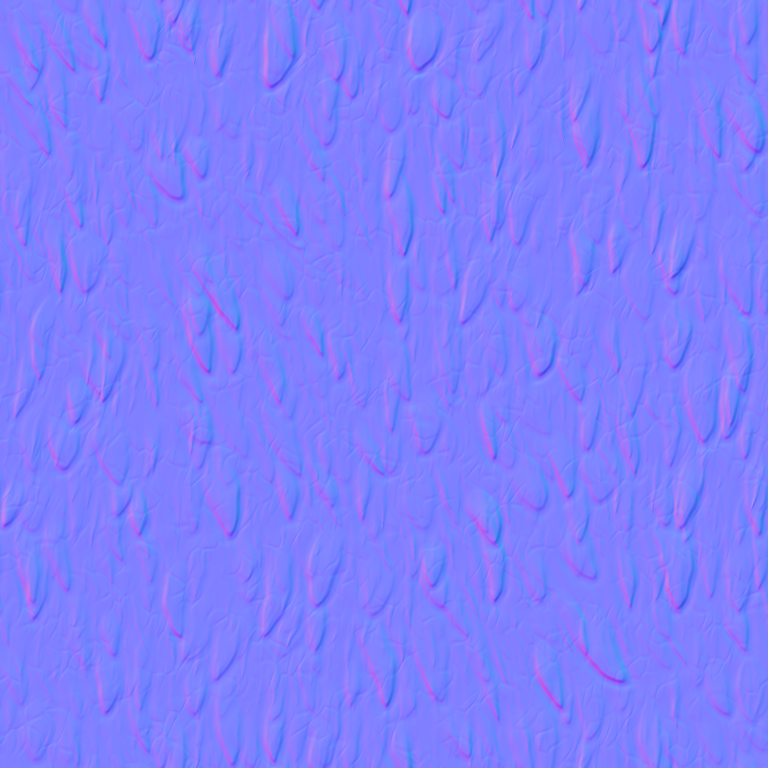
A WebGL 1 fragment shader for this texture map:

```glsl
precision highp float;

uniform vec2 u_resolution;

#define RELIEF 0.0025    // height of the strongest tuft
#define EDGE 0.0064      // width of a tuft's rim
#define MOAT 0.30        // depth of the groove around a tuft
#define LEAN 0.10        // mean tilt of the tufts, radians
#define SWAY 0.17        // slow change of tilt over the canvas
#define SCATTER 0.45     // random tilt of each tuft
#define WRINKLE 0.00027  // height of the fine creases
#define SAMPLE 0.0014    // distance between height samples
#define TAU 6.2831853

vec4 hash4(vec2 c) {
  vec4 q = fract(c.xyxy * vec4(0.1031, 0.1030, 0.0973, 0.1099));
  q += dot(q, q.wzxy + 33.33);
  return fract((q.xxyz + q.yzzw) * q.zywx);
}

// Slow layered sines, periodic over the canvas
float sway(vec2 p) {
  return 0.7 * sin(TAU * (p.x + p.y + 0.3))
       + 0.5 * sin(TAU * (2.0 * p.x - p.y + 0.15))
       + 0.3 * sin(TAU * (p.x - 3.0 * p.y));
}

vec2 warp(vec2 p) {
  vec2 a = TAU * p.yx;
  return p + 0.0022 * sin(a * vec2(7.0, 5.0) + 2.0 * sin(TAU * 3.0 * p))
           + 0.0007 * sin(a * vec2(23.0, 19.0) + 3.0 * sin(TAU * 11.0 * p));
}

// One long drop: raised at its lower tip, sinking into the surface at the top
float tuft(vec2 offset, float angle, vec2 size, vec4 rnd) {
  float c = cos(angle), s = sin(angle);
  vec2 q = vec2(c * offset.x + s * offset.y, c * offset.y - s * offset.x);
  float t = clamp(q.y / size.y, -1.5, 1.5);
  q.x += (rnd.x - 0.5) * 0.8 * size.x * t * t;

  // Approximate distance to the outline, positive inside
  vec2 radii = vec2(size.x * (0.95 + 0.2 * t), size.y);
  float r = length(q / radii);
  float d = r * (1.0 - r) / (length(q / (radii * radii)) + 0.001);

  float rim = min(EDGE, 0.8 * size.x);
  float body = 0.85 * smoothstep(0.0, rim, d) + 0.35 * smoothstep(0.0, size.x, d);
  float tilt = 1.0 + (rnd.y - 0.5) * 1.2 * clamp(q.x / size.x, -1.0, 1.0);
  float groove = MOAT * exp(-pow(d / rim + 0.6, 2.0) * 2.0);
  float fade = 1.0 - smoothstep(-0.4, 1.1, t);
  return (body * tilt - groove) * fade;
}

// Jittered grid of tufts that wraps at the canvas border
float tuftLayer(vec2 p, vec2 grid, vec2 size, float seed) {
  vec2 cell = floor(p * grid);
  float sum = 0.0;
  for (int j = -1; j <= 1; j++) {
    for (int i = -1; i <= 1; i++) {
      vec2 id = cell + vec2(float(i), float(j));
      vec2 key = mod(id, grid) + seed;
      vec4 place = hash4(key);
      vec4 shape = hash4(key + 57.0);
      vec2 centre = (id + 0.15 + 0.7 * place.xy) / grid;
      float angle = LEAN + SWAY * sway(centre) + SCATTER * (place.z - 0.5);
      float strength = mix(0.2, 1.0, pow(place.w, 2.4));
      vec2 scale = 0.7 + 0.55 * shape.zw;
      sum += strength * tuft(p - centre, angle, size * scale, shape);
    }
  }
  return sum;
}

// Creases along the borders of elongated cells
float creases(vec2 p, vec2 grid) {
  vec2 g = p * grid;
  vec2 cell = floor(g);
  float near = 9.0, second = 9.0;
  for (int j = -1; j <= 1; j++) {
    for (int i = -1; i <= 1; i++) {
      vec2 id = cell + vec2(float(i), float(j));
      float d = length(id + hash4(mod(id, grid) + 211.0).xy - g);
      second = min(second, max(near, d));
      near = min(near, d);
    }
  }
  return smoothstep(0.0, 0.32, second - near);
}

float surface(vec2 p) {
  vec2 w = warp(p);
  float h = tuftLayer(w, vec2(15.0, 10.0), vec2(0.0205, 0.055), 3.0);
  h += 0.70 * tuftLayer(w, vec2(18.0, 13.0), vec2(0.0145, 0.045), 71.0);
  h += 0.24 * tuftLayer(w, vec2(29.0, 15.0), vec2(0.0065, 0.040), 139.0);
  h += 0.10 * tuftLayer(w, vec2(47.0, 29.0), vec2(0.0042, 0.018), 307.0);

  // Creases come and go in small patches
  float patches = 0.5 + 0.5 * sin(TAU * 8.0 * p.x + 4.0 * sin(TAU * 5.0 * p.y) + 3.0 * sway(p.yx));
  vec2 crumpled = w + 0.006 * sin(TAU * vec2(13.0, 11.0) * w.yx + 2.0 * sin(TAU * 7.0 * w));
  return RELIEF * h + WRINKLE * patches * creases(crumpled, vec2(58.0, 32.0));
}

void main() {
  vec2 p = gl_FragCoord.xy / u_resolution;
  vec2 e = vec2(SAMPLE, 0.0);
  vec2 slope = vec2(surface(p + e.xy) - surface(p - e.xy),
                    surface(p + e.yx) - surface(p - e.yx)) / (2.0 * SAMPLE);
  vec3 normal = normalize(vec3(slope.x, -slope.y, 1.0));
  gl_FragColor = vec4(0.5 + 0.5 * normal, 1.0);
}
```
